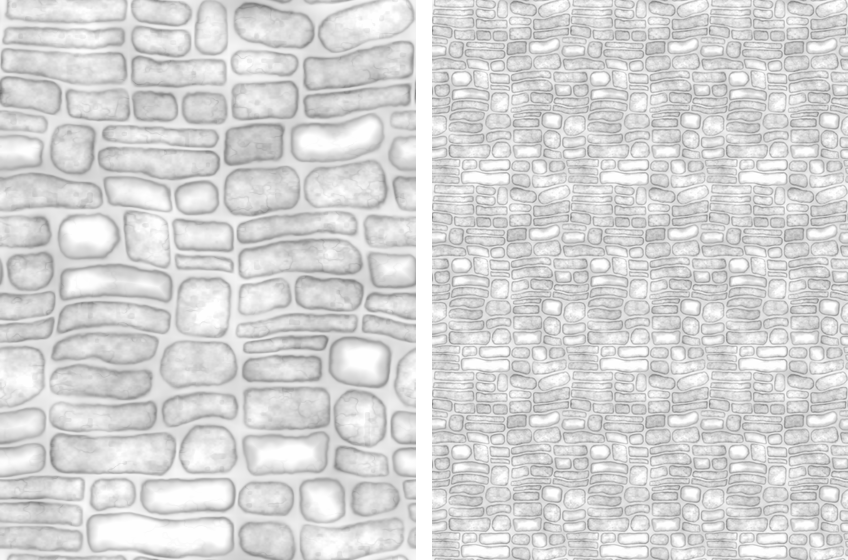
Left, the tile; right, the same tile 3 across and 3 down.
This texture map is drawn by a WebGL 1 fragment shader. Its source:

```glsl
precision highp float;
// Cavity map of a rubble stone wall: jittered courses of blocks are cut at
// random into smaller stones, each a rough rounded box with a dark rim, set in
// pale mortar. Wrapping noise bends joints and wrinkles faces, so it tiles.
uniform vec2 u_resolution;

const vec2 TILE = vec2(0.742, 1.0);   // tile size, height = 1
const vec2 BLOCKS = vec2(3.0, 5.0);   // blocks per course, courses

float hash(vec2 p) {
  vec3 q = fract(p.xyx * 0.1031);
  q += dot(q, q.yzx + 33.33);
  return fract((q.x + q.y) * q.z);
}

// Value noise with a whole number of cells per tile
float noise(vec2 uv, vec2 cells, float seed) {
  vec2 p = uv * cells, i = floor(p), f = p - i;
  f = f * f * f * (f * (f * 6.0 - 15.0) + 10.0);
  vec2 a = mod(i, cells) + seed, b = mod(i + 1.0, cells) + seed;
  return mix(mix(hash(a), hash(vec2(b.x, a.y)), f.x),
             mix(hash(vec2(a.x, b.y)), hash(b), f.x), f.y);
}

float fbm(vec2 uv, vec2 cells, float seed) {
  float sum = 0.0, weight = 0.5;
  for (int i = 0; i < 3; i++) {
    sum += weight * noise(uv, cells, seed);
    cells *= 2.0;
    weight *= 0.55;
    seed += 19.0;
  }
  return sum / 0.926;
}

// Irregular division of a line into n wrapping slots: low end, high end, index
float slotEdge(float i, float n, float seed) {
  return i + 0.55 * (hash(vec2(mod(i, n), seed)) - 0.5);
}

vec3 slot(float t, float n, float seed) {
  float i = floor(t);
  if (t < slotEdge(i, n, seed)) i -= 1.0;
  else if (t >= slotEdge(i + 1.0, n, seed)) i += 1.0;
  return vec3(slotEdge(i, n, seed), slotEdge(i + 1.0, n, seed), mod(i, n));
}

void main() {
  vec2 uv = gl_FragCoord.xy / u_resolution;

  // Bend the joints
  vec2 bent = uv;
  bent += 0.040 * (vec2(noise(uv, vec2(3.0, 4.0), 3.0), noise(uv, vec2(4.0, 4.0), 41.0)) - 0.5);
  bent += 0.014 * (vec2(noise(uv, vec2(9.0, 14.0), 7.0), noise(uv, vec2(10.0, 12.0), 53.0)) - 0.5);

  // Find the course and the block
  vec3 row = slot(bent.y * BLOCKS.y, BLOCKS.y, 11.0);
  float along = bent.x * BLOCKS.x + 3.0 * hash(vec2(row.z, 29.0));
  vec3 col = slot(along, BLOCKS.x, 61.0 + row.z);
  vec2 unit = TILE / BLOCKS;
  vec2 size = vec2(col.y - col.x, row.y - row.x) * unit;
  vec2 pos = vec2(along - col.x, bent.y * BLOCKS.y - row.x) * unit;

  // Cut the block into stones, long sides first
  float block = (row.z * BLOCKS.x + col.z) * 32.0, path = 1.0;
  for (int i = 0; i < 4; i++) {
    float id = block + path;
    float ratio = mix(0.34, 0.66, hash(vec2(id, 5.0)));
    bool upright = size.x > size.y * mix(1.4, 3.2, hash(vec2(id, 9.0)));
    float side = 0.0;
    if (size.x * size.y > mix(0.009, 0.025, hash(vec2(id, 2.0)))
        && (upright ? size.x : size.y) > 0.085) {
      vec2 cut = upright ? vec2(size.x * ratio, 0.0) : vec2(0.0, size.y * ratio);
      side = upright ? step(cut.x, pos.x) : step(cut.y, pos.y);
      pos -= cut * side;
      vec2 axis = upright ? vec2(1.0, 0.0) : vec2(0.0, 1.0);
      size *= mix(vec2(1.0), vec2(mix(ratio, 1.0 - ratio, side)), axis);
    }
    path = path * 2.0 + side;
  }
  float stone = block + path;

  // Rounded, slightly tilted and shifted stone inside its cell
  vec2 halfSize = size * 0.5, local = pos - halfSize;
  vec2 toJoint = halfSize - abs(local);
  float joint = min(toJoint.x, toJoint.y);
  float thin = min(halfSize.x, halfSize.y);
  float slack = 0.14 * thin * hash(vec2(stone, 13.0));
  local += slack * 0.9 * (vec2(hash(vec2(stone, 17.0)), hash(vec2(stone, 23.0))) - 0.5);
  local.y += local.x / halfSize.x * slack * (hash(vec2(stone, 31.0)) - 0.5);
  float radius = thin * mix(0.3, 0.75, hash(vec2(stone, 37.0)));
  vec2 q = abs(local) - (halfSize - 0.0045 - slack * 0.7) + radius;
  float d = length(max(q, 0.0)) + min(max(q.x, q.y), 0.0) - radius;
  d += 0.005 * (noise(uv, vec2(26.0, 36.0), 71.0) - 0.5);
  d += 0.002 * (noise(uv, vec2(80.0, 110.0), 83.0) - 0.5);

  // Pitted and wrinkled face, or a smooth white one on some large stones
  float wide = noise(uv, vec2(5.0, 7.0), 15.0);
  float broad = fbm(uv, vec2(10.0, 16.0), 5.0);
  float grain = fbm(uv, vec2(42.0, 66.0), 47.0);
  float fold = (fbm(uv, vec2(24.0, 44.0), 97.0) - 0.5) / 0.06;
  float wrinkle = exp(-fold * fold) * smoothstep(0.3, 0.75, noise(uv, vec2(19.0, 30.0), 67.0));
  float pit = smoothstep(0.66, 0.9, noise(uv, vec2(60.0, 92.0), 33.0)) * smoothstep(0.35, 0.6, broad);
  float smoothFace = step(0.66, hash(vec2(stone, 43.0))) * smoothstep(0.026, 0.036, thin);
  float rough = mix(0.85, 0.905, smoothstep(0.0, 0.03, -d)) + 0.05 * (hash(vec2(stone, 59.0)) - 0.5);
  rough += 0.26 * (broad - 0.5) + 0.08 * (wide - 0.5) + 0.17 * (grain - 0.5);
  rough -= 0.065 * wrinkle + 0.06 * pit;
  float polished = mix(0.83, 1.01, smoothstep(0.0, 0.025, -d + 0.04 * (broad - 0.5)));
  polished -= 0.03 * wrinkle;
  float face = mix(rough, polished, smoothFace);

  // Pale mortar and the dark rim, which fades out before the joint
  float mortar = 0.895 + 0.18 * (broad - 0.5) + 0.08 * (wide - 0.5);
  float shade = mix(face, mortar, smoothstep(-0.002, 0.003, d));
  float reach = d < 0.0 ? 0.0048 : 0.0032;
  float rim = exp(-d * d / (reach * reach));
  rim += 0.25 * exp(-abs(d) / 0.007);
  rim *= smoothstep(-0.001, 0.0045, joint);
  shade -= 0.155 * rim * mix(0.5, 1.25, noise(uv, vec2(13.0, 18.0), 89.0));

  gl_FragColor = vec4(vec3(clamp(shade, 0.0, 0.995)), 1.0);
}
```
